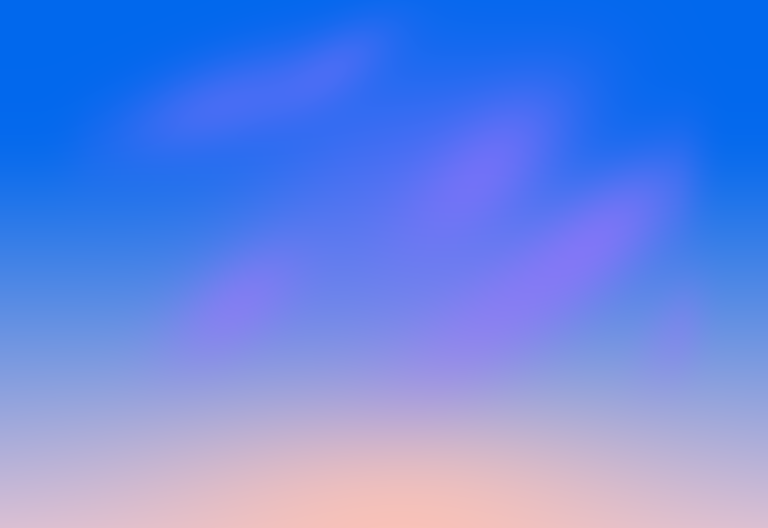
A Shadertoy shader for this background:

```glsl
// A dawn sky: deep blue fading to pale lilac, with soft diagonal violet
// veils and a peach glow at the horizon. The veils are rotated Gaussian
// ellipses, layered by screen-style coverage over a vertical gradient.

#define SKY_ASPECT 1.4545
#define FADE_START 0.72
#define FADE_SOFTNESS 0.006
#define GLOW_CENTER vec2(0.755, -0.02)
#define GLOW_RADII vec2(0.49, 0.226)
#define GLOW_STRENGTH 0.92
#define ZENITH_BLUE vec3(0.0, 0.405, 0.93)
#define HORIZON_LILAC vec3(0.84, 0.75, 0.84)
#define VEIL_VIOLET vec3(0.62, 0.45, 0.99)
#define GLOW_PEACH vec3(0.985, 0.76, 0.71)

const int VEIL_COUNT = 9;

// Veil centre (xy) and radii along and across its axis (zw)
const vec4 VEIL_SHAPE[VEIL_COUNT] = vec4[VEIL_COUNT](
    vec4(0.415, 0.800, 0.217, 0.085),
    vec4(0.640, 0.877, 0.132, 0.060),
    vec4(0.700, 0.717, 0.300, 0.170),
    vec4(0.925, 0.680, 0.208, 0.104),
    vec4(1.132, 0.547, 0.226, 0.094),
    vec4(0.925, 0.396, 0.245, 0.113),
    vec4(0.453, 0.425, 0.160, 0.085),
    vec4(1.292, 0.377, 0.113, 0.066),
    vec4(0.755, 0.510, 0.320, 0.190));

// Veil angle in radians (x) and opacity (y)
const vec2 VEIL_STYLE[VEIL_COUNT] = vec2[VEIL_COUNT](
    vec2(0.35, 0.40), vec2(0.61, 0.28), vec2(0.35, 0.30),
    vec2(0.78, 0.55), vec2(0.70, 0.62), vec2(0.70, 0.46),
    vec2(0.70, 0.52), vec2(1.05, 0.30), vec2(0.70, 0.28));

float gaussian(vec2 offset, vec2 radii) {
    vec2 q = offset / radii;
    return exp(-dot(q, q));
}

// Offset expressed along and across an axis at the given angle
vec2 toAxis(vec2 offset, float angle) {
    float c = cos(angle), s = sin(angle);
    return vec2(c * offset.x + s * offset.y, c * offset.y - s * offset.x);
}

float veilCoverage(vec2 p) {
    float clearSky = 1.0;
    for (int i = 0; i < VEIL_COUNT; i++) {
        vec2 offset = toAxis(p - VEIL_SHAPE[i].xy, VEIL_STYLE[i].x);
        clearSky *= 1.0 - VEIL_STYLE[i].y * gaussian(offset, VEIL_SHAPE[i].zw);
    }
    // Soft limits at the sides of the cloud bank
    float sides = smoothstep(0.04, 0.18, p.x) * (1.0 - smoothstep(1.28, 1.39, p.x));
    return (1.0 - clearSky) * sides;
}

void mainImage(out vec4 fragColor, in vec2 fragCoord) {
    vec2 uv = fragCoord / iResolution.xy;
    vec2 p = vec2(uv.x * SKY_ASPECT, uv.y);

    // Vertical gradient with a rounded knee below the deep blue
    float depth = (FADE_START - uv.y) / FADE_START;
    float fade = 0.5 * (depth + sqrt(depth * depth + FADE_SOFTNESS));
    vec3 color = mix(ZENITH_BLUE, HORIZON_LILAC, clamp(fade, 0.0, 1.0));

    // Violet veils, then the horizon glow over them
    color = mix(color, VEIL_VIOLET, veilCoverage(p));
    color = mix(color, GLOW_PEACH, GLOW_STRENGTH * gaussian(p - GLOW_CENTER, GLOW_RADII));

    fragColor = vec4(color, 1.0);
}
```
